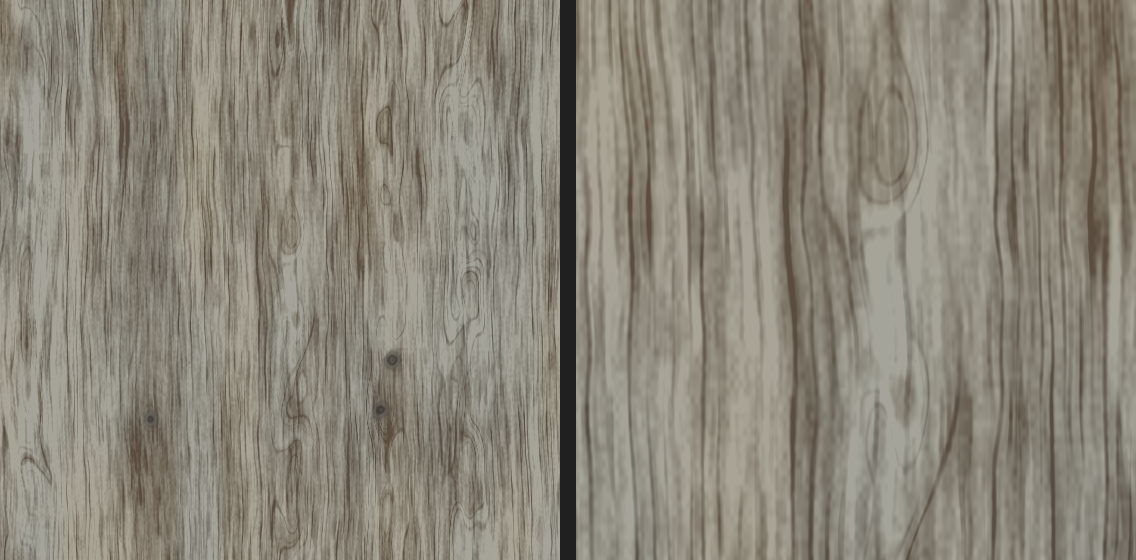
Left: the whole. Right: its middle third, enlarged.
This texture is drawn by a three.js fragment shader. Its source:

```glsl
// Weathered grey wood with upright grain, swirling heartwood columns and small knots.
varying vec2 vUv;

const vec3 DARK_WOOD = vec3(0.35, 0.30, 0.25);
const vec3 MID_WOOD = vec3(0.49, 0.465, 0.415);
const vec3 PALE_WOOD = vec3(0.655, 0.645, 0.595);
const vec3 KNOT_GREY = vec3(0.31, 0.30, 0.28);
const vec3 WARM_TINT = vec3(0.025, 0.0, -0.025);
const float RING_COUNT = 125.0;    // grain lines across the canvas
const float BASE_TONE = 0.78;
const float LINE_DEPTH = 0.55;
const float PORE_DEPTH = 0.30;
const float BAND_CONTRAST = 0.34;
const float FIBRE_CONTRAST = 0.38;
const float STREAK_CONTRAST = 0.30;
const float BROAD_CONTRAST = 0.34;
const float KNOT_RADIUS = 0.016;
const int COLUMNS = 5;
const int KNOTS = 3;

float hash(vec2 p) {
  return fract(sin(dot(p, vec2(127.1, 311.7))) * 43758.5);
}

float noise(vec2 p) {
  vec2 cell = floor(p);
  vec2 f = fract(p);
  f = f * f * f * (f * (f * 6.0 - 15.0) + 10.0);
  return mix(mix(hash(cell), hash(cell + vec2(1.0, 0.0)), f.x),
             mix(hash(cell + vec2(0.0, 1.0)), hash(cell + 1.0), f.x), f.y);
}

// Noise around zero, from -0.5 to 0.5.
float wave(vec2 p) { return noise(p) - 0.5; }

// Heartwood column: centre, half width, swirl height in rings.
vec3 column(int i) {
  if (i == 0) return vec3(0.045, 0.030, 11.0);
  if (i == 1) return vec3(0.270, 0.042, 2.5);
  if (i == 2) return vec3(0.520, 0.024, 11.0);
  if (i == 3) return vec3(0.690, 0.024, 10.0);
  return vec3(0.835, 0.030, 11.0);
}

vec2 knotCentre(int i) {
  if (i == 0) return vec2(0.268, 0.251);
  if (i == 1) return vec2(0.681, 0.268);
  return vec2(0.701, 0.357);
}

void main() {
  vec2 uv = vUv;

  // Wander of the straight grain, from slow drift to small wobbles.
  float x = uv.x + 0.022 * wave(uv * vec2(5.0, 2.5))
                 + 0.006 * wave(uv * vec2(24.0, 9.0) + 7.0)
                 + 0.0025 * wave(uv * vec2(70.0, 26.0) + 13.0);

  // Ring field: flat inside the columns, where noise makes the swirls.
  vec2 bent = vec2(x, uv.y) + vec2(0.025, 0.06) * wave(uv * vec2(18.0, 10.0) + 31.0);
  float swirl = wave(bent * vec2(21.0, 6.5) + 3.0)
              + 0.40 * wave(bent * vec2(46.0, 15.0) + 11.0);
  float straight = x;
  float rings = 0.0;
  float heart = 0.0;
  for (int i = 0; i < COLUMNS; i++) {
    vec3 c = column(i);
    float t = (x - c.x) / c.y;
    float inside = pow(1.0 + t * t, -1.5);
    straight -= c.y * t * inversesqrt(1.0 + t * t);
    rings += inside * c.z * swirl;
    heart += inside;
  }
  rings += RING_COUNT * straight;

  // Knots lift the rings into ovals and stain the wood around them.
  float knot = 0.0;
  float knotTone = 0.0;
  float stain = 0.0;
  for (int i = 0; i < KNOTS; i++) {
    vec2 q = uv - knotCentre(i);
    vec2 oval = q * vec2(32.0, 20.0);
    rings += 4.0 * exp(-dot(oval, oval));
    vec2 smear = (q + vec2(0.0, 0.04)) * vec2(30.0, 13.0);
    stain += exp(-dot(smear, smear));
    float d = length(q * vec2(1.0, 0.9)) / KNOT_RADIUS + 0.5 * wave(uv * 70.0);
    float disc = 1.0 - smoothstep(0.55, 1.2, d);
    knot = max(knot, disc);
    knotTone += disc * (0.06 * cos(d * 10.0) - 0.08 * smoothstep(0.5, 0.2, d));
  }

  // Thin dark lines, each broken into stretches of varied strength and width.
  float plain = exp(-pow((x - 0.27) / 0.05, 2.0));
  float ring = floor(rings);
  float offset = 0.5 + 0.5 * (hash(vec2(ring, 5.0)) - 0.5);
  float strength = smoothstep(0.28, 0.85, noise(vec2(ring, uv.y * 9.0 + 50.0 * hash(vec2(ring, 9.0)))));
  float width = mix(0.15, 0.25, strength);
  float line = 1.0 - smoothstep(0.02, width, abs(fract(rings) - offset));
  line *= strength * (1.0 - 0.45 * min(heart, 1.0)) * (1.0 - 0.65 * plain);

  // Short fine pores between the lines.
  float pore = smoothstep(0.58, 0.9, noise(vec2(x * 260.0, uv.y * 17.0) + 61.0));

  // Soft bands, streaks, fibres and broad weathering.
  float band = wave(vec2(rings * 0.6, uv.y * 4.0));
  float streak = wave(vec2(x * 85.0, uv.y * 6.0) + 71.0);
  float fibre = wave(vec2(x * 180.0, uv.y * 10.0))
              + 0.9 * wave(vec2(x * 400.0, uv.y * 36.0))
              + 0.55 * wave(uv * vec2(380.0, 210.0));
  float broad = wave(uv * vec2(9.0, 2.5) + 17.0) + 0.6 * wave(uv * vec2(24.0, 9.0) + 23.0);

  float tone = BASE_TONE - LINE_DEPTH * line - PORE_DEPTH * pore;
  tone += band * (BAND_CONTRAST + 0.55 * heart * (1.0 - 0.7 * plain));
  tone += FIBRE_CONTRAST * fibre + STREAK_CONTRAST * streak + BROAD_CONTRAST * broad;
  tone -= 0.22 * plain + 0.16 * stain;
  tone = clamp(tone, 0.0, 1.0);

  // Colour ramp with warm and cool drifts.
  vec3 wood = mix(DARK_WOOD, MID_WOOD, clamp(tone / 0.45, 0.0, 1.0));
  wood = mix(wood, PALE_WOOD, clamp((tone - 0.45) / 0.55, 0.0, 1.0));
  wood += WARM_TINT * (0.05 + wave(uv * vec2(14.0, 3.0) + 41.0) - 0.6 * band * heart);
  wood = mix(wood, KNOT_GREY + knotTone, 0.75 * knot);
  gl_FragColor = vec4(wood, 1.0);
}
```
